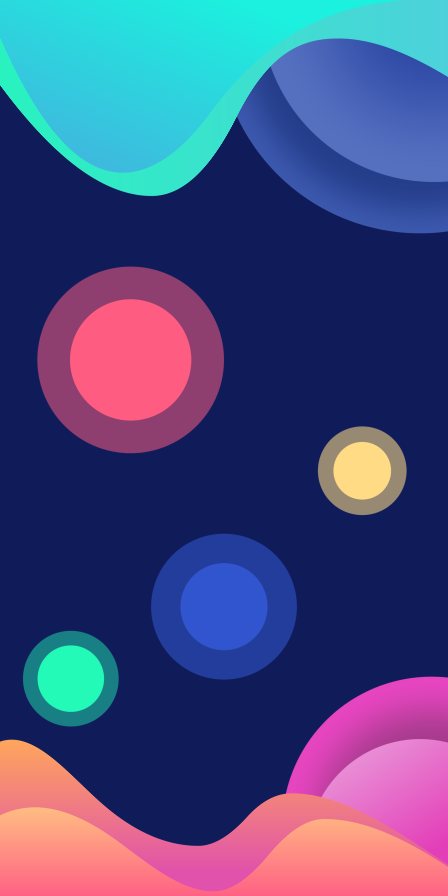
Write a WebGL 1 fragment shader that draws this background.

```glsl
precision highp float;
// Flat abstract backdrop: haloed discs float on navy between liquid waves
// at the top and bottom. Wave edges are cubic Hermite curves through a few
// knots, discs are distance fields, and all fills are simple gradients.
uniform vec2 u_resolution;

const vec2 CANVAS = vec2(3.84, 7.68);

// Coverage of a shape whose signed distance is negative inside.
float fill(float dist) {
  float pixel = CANVAS.x / u_resolution.x;
  return 1.0 - smoothstep(-0.7 * pixel, 0.7 * pixel, dist);
}

// Cubic Hermite curve between two knots (x, height, slope).
float span(float x, vec3 a, vec3 b) {
  float w = b.x - a.x;
  float t = (x - a.x) / w;
  float s = 1.0 - t;
  return s * s * ((1.0 + 2.0 * t) * a.y + t * w * a.z)
       + t * t * ((3.0 - 2.0 * t) * b.y - s * w * b.z);
}

// Height of a wave edge through six knots.
float wave(float x, vec3 a, vec3 b, vec3 c, vec3 d, vec3 e, vec3 f) {
  if (x < b.x) return span(x, a, b);
  if (x < c.x) return span(x, b, c);
  if (x < d.x) return span(x, c, d);
  if (x < e.x) return span(x, d, e);
  return span(x, e, f);
}

// Solid disc surrounded by a translucent halo of the same colour.
vec3 orb(vec3 base, vec2 p, vec2 center, float halo, float core, vec3 tint, float alpha) {
  float d = length(p - center);
  base = mix(base, tint, alpha * fill(d - halo));
  return mix(base, tint, fill(d - core));
}

void main() {
  vec2 p = gl_FragCoord.xy / u_resolution * CANVAS;
  vec3 color = vec3(0.06, 0.108, 0.35);

  // Blue bowls at the upper right, brighter towards their rims
  float bowl = length(p - vec2(3.60, 7.41));
  vec3 bowlTint = mix(vec3(0.145, 0.245, 0.55), vec3(0.235, 0.345, 0.68),
                      smoothstep(1.30, 1.75, bowl));
  color = mix(color, bowlTint, fill(bowl - 1.73));
  float innerBowl = length(p - vec2(3.72, 7.605));
  vec3 innerTint = mix(vec3(0.18, 0.29, 0.65), vec3(0.335, 0.44, 0.75),
                       smoothstep(0.3, 1.45, innerBowl));
  color = mix(color, innerTint, fill(innerBowl - 1.485));

  // Top waves: green to teal behind, cyan to sky blue in front
  float mintEdge = wave(p.x, vec3(0.0, 6.95, -1.35), vec3(1.30, 6.0, 0.0),
    vec3(2.03, 6.68, 2.0), vec3(2.90, 7.35, 0.0),
    vec3(3.84, 7.02, -0.6), vec3(4.8, 6.2, -1.0));
  vec3 mint = mix(vec3(0.16, 0.95, 0.75), vec3(0.30, 0.82, 0.86), p.x / CANVAS.x);
  color = mix(color, mint, fill(mintEdge - p.y));

  float cyanEdge = wave(p.x, vec3(0.0, 7.36, -2.3), vec3(1.05, 6.20, 0.0),
    vec3(1.80, 6.71, 1.35), vec3(3.45, 7.68, 0.1),
    vec3(4.0, 7.8, 0.1), vec3(5.0, 7.9, 0.1));
  float cyanRamp = dot(p - vec2(1.05, 6.20), vec2(0.22, 0.54));
  vec3 cyan = mix(vec3(0.24, 0.73, 0.87), vec3(0.11, 0.94, 0.87), clamp(cyanRamp, 0.0, 1.0));
  color = mix(color, cyan, fill(cyanEdge - p.y));

  // Floating orbs
  color = orb(color, p, vec2(1.12, 4.595), 0.80, 0.52, vec3(1.0, 0.36, 0.51), 0.53);
  color = orb(color, p, vec2(3.105, 3.645), 0.38, 0.247, vec3(1.0, 0.86, 0.52), 0.57);
  color = orb(color, p, vec2(1.92, 2.48), 0.625, 0.373, vec3(0.19, 0.335, 0.81), 0.58);
  color = orb(color, p, vec2(0.607, 1.863), 0.41, 0.285, vec3(0.14, 0.98, 0.72), 0.45);

  // Magenta domes at the lower right
  float dome = length(p - vec2(3.70, 0.60));
  vec3 domeTint = mix(vec3(0.65, 0.23, 0.55), vec3(0.90, 0.27, 0.75),
                      smoothstep(0.70, 1.26, dome));
  color = mix(color, domeTint, fill(dome - 1.28));
  float innerDome = length(p - vec2(3.60, 0.38));
  float domeRamp = dot(p - vec2(3.10, 1.15), vec2(0.55, -0.85));
  vec3 orchid = mix(vec3(0.91, 0.54, 0.83), vec3(0.89, 0.24, 0.72), clamp(domeRamp, 0.0, 1.0));
  color = mix(color, orchid, fill(innerDome - 0.965));

  // Bottom waves: orange to magenta behind, peach to coral in front
  float sunsetEdge = wave(p.x, vec3(0.10, 1.34, 0.0), vec3(0.90, 0.77, -0.85),
    vec3(1.70, 0.43, 0.0), vec3(2.12, 0.68, 1.1),
    vec3(2.50, 0.88, 0.0), vec3(3.84, 0.27, -0.65));
  vec3 sunset = mix(vec3(0.88, 0.32, 0.67), vec3(1.0, 0.65, 0.36),
                    clamp((p.y - 0.2) / 1.14, 0.0, 1.0));
  color = mix(color, sunset, fill(p.y - sunsetEdge));

  float peachEdge = wave(p.x, vec3(0.30, 0.76, 0.0), vec3(1.05, 0.44, -0.75),
    vec3(1.83, 0.04, 0.0), vec3(2.30, 0.35, 1.2),
    vec3(2.78, 0.66, 0.0), vec3(3.84, 0.25, -0.65));
  vec3 peach = mix(vec3(1.0, 0.38, 0.52), vec3(1.0, 0.74, 0.51),
                   clamp(p.y / 0.76, 0.0, 1.0));
  color = mix(color, peach, fill(p.y - peachEdge));

  gl_FragColor = vec4(color, 1.0);
}
```
